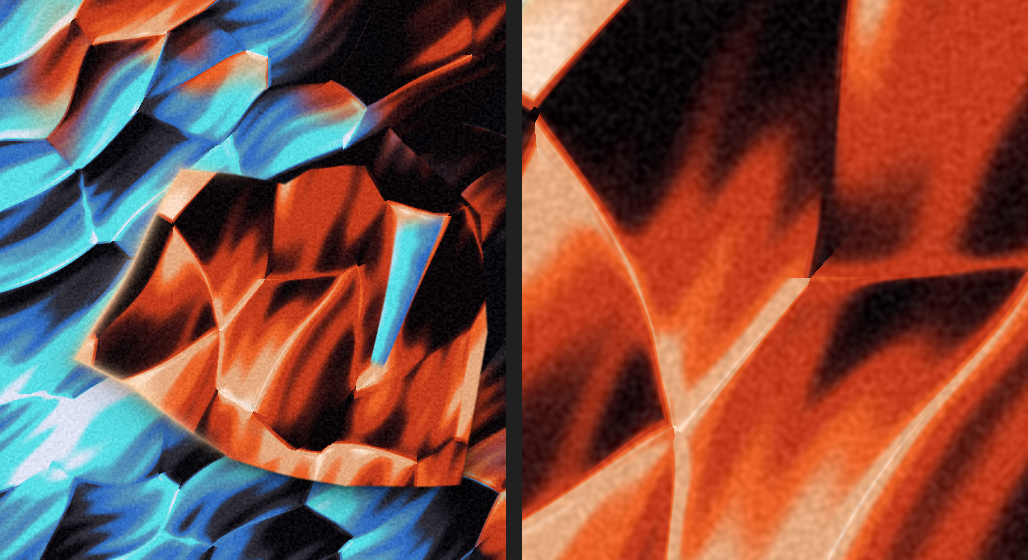
Left: the whole. Right: its middle third, enlarged.
A Shadertoy shader for this texture:

```glsl
// Crumpled iridescent foil: a copper sheet folded over blue, cyan and dark facets.

vec2 hash2(vec2 p) {
    p = vec2(dot(p, vec2(127.1, 311.7)), dot(p, vec2(269.5, 183.3)));
    return fract(sin(p) * 43758.545);
}

float gradientNoise(vec2 p) {
    vec2 i = floor(p), f = fract(p), u = f * f * (3.0 - 2.0 * f), o = vec2(1, 0);
    float a = dot(hash2(i) - 0.5, f);
    float b = dot(hash2(i + o.xy) - 0.5, f - o.xy);
    float c = dot(hash2(i + o.yx) - 0.5, f - o.yx);
    float d = dot(hash2(i + 1.0) - 0.5, f - 1.0);
    return 2.0 * mix(mix(a, b, u.x), mix(c, d, u.x), u.y);
}

vec2 turn(vec2 p, float a) {
    return vec2(cos(a) * p.x + sin(a) * p.y, cos(a) * p.y - sin(a) * p.x);
}

vec3 coldRamp(float t) {
    vec3 c = mix(vec3(0.03, 0.03, 0.05), vec3(0.18, 0.17, 0.21), smoothstep(0.0, 0.28, t));
    c = mix(c, vec3(0.19, 0.43, 0.77), smoothstep(0.28, 0.45, t));
    c = mix(c, vec3(0.32, 0.56, 0.72), smoothstep(0.45, 0.62, t));
    c = mix(c, vec3(0.34, 0.87, 0.90), smoothstep(0.62, 0.82, t));
    return mix(c, vec3(0.87, 0.89, 0.96), smoothstep(0.95, 1.2, t));
}

vec3 warmRamp(float t) {
    vec3 c = mix(vec3(0.04, 0.02, 0.03), vec3(0.22, 0.07, 0.07), smoothstep(0.0, 0.25, t));
    c = mix(c, vec3(0.77, 0.23, 0.11), smoothstep(0.2, 0.42, t));
    c = mix(c, vec3(0.92, 0.38, 0.15), smoothstep(0.5, 0.68, t));
    c = mix(c, vec3(0.90, 0.66, 0.49), smoothstep(0.68, 0.85, t));
    return mix(c, vec3(0.98, 0.86, 0.77), smoothstep(0.95, 1.2, t));
}

// Light on one facet: own level, a slope across it and soft wrinkles along it
float facetTone(vec2 id, vec2 d) {
    vec2 h = hash2(id + 17.0);
    float slope = dot(d, turn(vec2(0.0, 1.0), 6.28 * h.y));
    return 0.23 + 0.6 * h.x + 0.75 * slope
         + 0.55 * gradientNoise(d * vec2(1.6, 4.5) + id * 7.3);
}

// Stretched cells with sharp folds between them
vec3 foil(vec2 p, float angle, vec2 scale, float warmth, float gloom) {
    vec2 q = turn(p, angle) * scale, cell = floor(q);
    vec2 id1, id2, d1, d2;
    float f1 = 9.0, f2 = 9.0;
    for (int y = -1; y <= 1; y++)
    for (int x = -1; x <= 1; x++) {
        vec2 id = cell + vec2(x, y);
        vec2 d = q - id - 0.1 - 0.8 * hash2(id);
        float f = length(d);
        if (f < f1) {
            f2 = f1; id2 = id1; d2 = d1;
            f1 = f; id1 = id; d1 = d;
        } else if (f < f2) {
            f2 = f; id2 = id; d2 = d;
        }
    }
    float gap = f2 - f1;
    float own = facetTone(id1, d1), other = facetTone(id2, d2);
    float tone = mix(0.5 * (own + other), own, smoothstep(0.0, 0.06, gap));
    float shiny = step(0.55, hash2(id1 + id2 + 5.0).x);
    tone += (shiny * 0.6 - 0.15) * exp(-gap * 15.0) - gloom;
    float hue = warmth + 0.55 * gradientNoise(p * 6.0 + 3.0) + 0.35 * (hash2(id1 + 41.0).x - 0.5);
    return mix(coldRamp(tone), warmRamp(tone), smoothstep(0.38, 0.6, hue));
}

// Signed distance to the outline of the copper sheet
float sheetDistance(vec2 p) {
    const int N = 10;
    vec2 v[N] = vec2[N](vec2(0.325, 0.70), vec2(0.137, 0.36), vec2(0.24, 0.31),
        vec2(0.41, 0.18), vec2(0.61, 0.128), vec2(0.823, 0.128), vec2(0.875, 0.41),
        vec2(0.86, 0.61), vec2(0.70, 0.78), vec2(0.52, 0.675));
    float d = 9.0, side = 1.0;
    for (int i = 0, j = N - 1; i < N; j = i, i++) {
        vec2 e = v[j] - v[i], w = p - v[i];
        d = min(d, length(w - e * clamp(dot(w, e) / dot(e, e), 0.0, 1.0)));
        bvec3 c = bvec3(p.y >= v[i].y, p.y < v[j].y, e.x * w.y > e.y * w.x);
        if (all(c) || all(not(c))) side = -side;
    }
    return side * d;
}

void mainImage(out vec4 fragColor, in vec2 fragCoord) {
    vec2 p = fragCoord / iResolution.y;
    vec2 bend = vec2(gradientNoise(p * 5.0), gradientNoise(p * 5.0 + 19.0));
    vec2 w = p + 0.07 * bend;
    float sheet = sheetDistance(p + 0.025 * bend);

    // Blue folds on the left, mixed at the top, dark to the right
    float warmth = 0.14 + 0.33 * smoothstep(0.72, 0.9, p.y) + 0.3 * smoothstep(0.45, 0.75, p.x);
    float gloom = 0.42 * smoothstep(0.38, 0.72, p.x) + 0.12 * smoothstep(0.75, 0.9, p.y);
    vec3 col = foil(w, 0.65, vec2(4.2, 8.5), warmth, gloom);
    col *= 1.0 - 0.6 * exp(-max(sheet, 0.0) * 45.0) * smoothstep(0.5, 0.2, p.y);

    // Copper sheet with two shaded hollows
    vec2 a = p - vec2(0.58, 0.68), b = p - vec2(0.79, 0.44);
    float hollow = 0.5 * exp(-dot(a, a) * 40.0) + 0.6 * exp(-dot(b, b) * 90.0);
    vec3 copper = foil(w + 2.0, 1.1, vec2(4.2, 6.8), 0.86, hollow - 0.04);
    col = mix(col, copper, smoothstep(0.003, -0.003, sheet));

    // Bright rim along the left fold
    float rim = exp(-abs(sheet) * 110.0) * smoothstep(0.5, 0.25, p.x);
    col = mix(col, vec3(0.98, 0.80, 0.62), 0.9 * rim);

    // Tapered cyan reflection, pale on one side and blue on the other
    vec2 r = turn(p + 0.02 * bend - vec2(0.67, 0.345), 1.28);
    float along = clamp(r.x / 0.27, 0.0, 1.0), across = r.y / mix(0.012, 0.045, along);
    float blade = smoothstep(1.0, 0.8, abs(across)) * smoothstep(0.0, 0.02, r.x)
                * smoothstep(0.29, 0.25, r.x + 0.02 * across);
    col = mix(col, coldRamp(0.76 + 0.38 * across + 0.2 * gradientNoise(r * 25.0)), blade);

    // Fine film grain
    col += 0.10 * gradientNoise(p * 230.0) + 0.05 * gradientNoise(p * 120.0);
    fragColor = vec4(clamp(col, 0.0, 1.0), 1.0);
}
```
